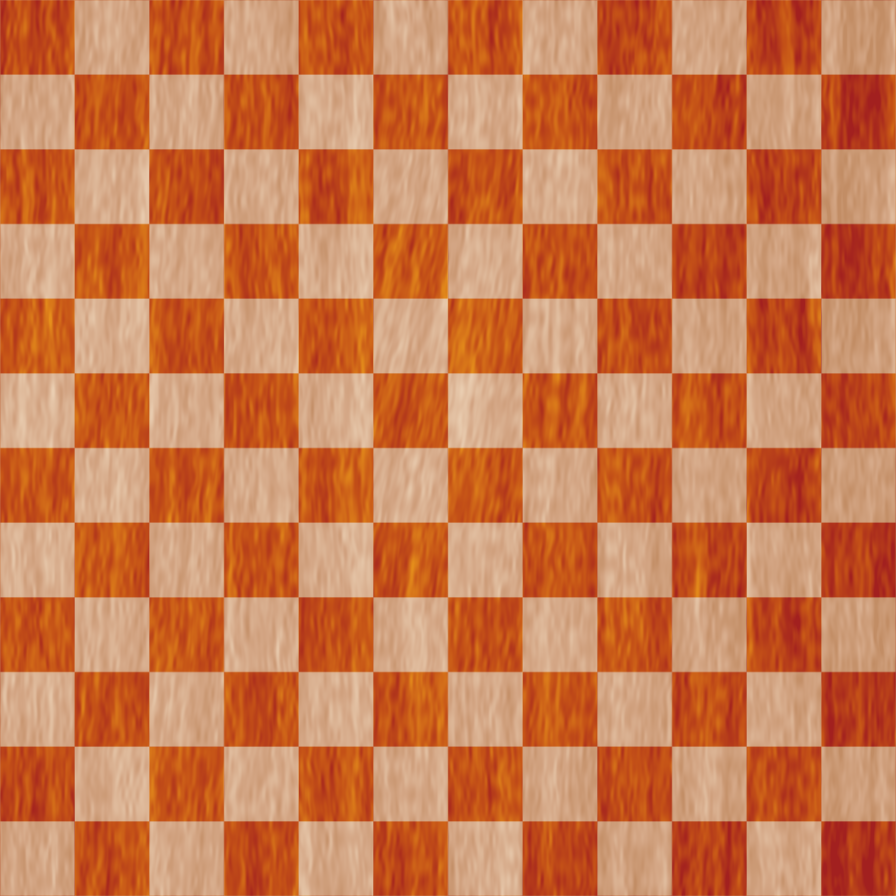
This pattern is drawn by a three.js fragment shader. Its source:

```glsl
// A 12 by 12 checkerboard of pale and red-orange wood veneer.
// Each column is one plank: stretched value noise gives streaks and short fibres,
// and the resulting tone picks a colour from a light or a dark wood ramp.
varying vec2 vUv;

float hash(vec2 p) {
  return fract(sin(dot(p, vec2(127.1, 311.7))) * 43758.5453);
}

float noise(vec2 p) {
  vec2 i = floor(p);
  vec2 f = fract(p);
  f = f * f * (3.0 - 2.0 * f);
  return mix(mix(hash(i), hash(i + vec2(1.0, 0.0)), f.x),
             mix(hash(i + vec2(0.0, 1.0)), hash(i + vec2(1.0, 1.0)), f.x), f.y);
}

// Bend the grain: a slight lean per plank, strongest near the centre.
vec2 grainSpace(vec2 uv, float plank) {
  float lean = 0.09 * (hash(vec2(plank, 4.0)) - 0.3);
  float knot = exp(-pow((plank - 5.4) / 0.9, 2.0));
  float bend = lean * uv.y + 0.11 * knot * smoothstep(0.25, 0.95, uv.y);
  float wobble = 0.006 * noise(vec2(uv.x * 14.0, uv.y * 9.0) + plank * 3.7)
               + 0.0025 * noise(uv * vec2(60.0, 45.0));
  return vec2(uv.x - bend + wobble + plank * 0.37, uv.y);
}

// Tone of the wood, centred on 0.5.
float woodTone(vec2 uv, float plank) {
  vec2 g = grainSpace(uv, plank);
  float boldness = mix(0.35, 0.85, hash(vec2(plank, 9.0)));
  float streaks = noise(g * vec2(75.0, 3.0)) - 0.5;
  float lines = noise(g * vec2(150.0, 9.0) + 31.0) - 0.5;
  float fibres = noise(g * vec2(270.0, 62.0) + 57.0) - 0.5;
  // Thin raised edges beside the fibres
  float relief = noise((g + vec2(0.0018, -0.001)) * vec2(210.0, 50.0))
               - noise(g * vec2(210.0, 50.0));
  return 0.5 + boldness * streaks + 0.5 * lines + 0.55 * fibres + 0.55 * relief;
}

// Three-stop ramp that continues past both ends.
vec3 ramp(vec3 low, vec3 middle, vec3 high, float t) {
  return t < 0.5 ? mix(low, middle, t * 2.0) : mix(middle, high, t * 2.0 - 1.0);
}

void main() {
  vec2 cell = floor(vUv * 12.0);
  float tone = woodTone(vUv, cell.x);

  // Uneven stain: golden left of centre, redder toward the right and corners
  vec2 away = vUv - vec2(0.33, 0.5);
  float stain = 0.12 - 0.75 * dot(away, away);
  float tileShift = 0.16 * (hash(cell + 20.0) - 0.5);
  tone = clamp(tone + stain + tileShift, -0.25, 1.3);

  vec3 paleWood = ramp(vec3(0.78, 0.58, 0.43), vec3(0.83, 0.65, 0.52),
                       vec3(0.88, 0.74, 0.62), tone + 0.06);
  vec3 redWood = ramp(vec3(0.68, 0.19, 0.11), vec3(0.77, 0.32, 0.09),
                      vec3(0.85, 0.47, 0.10), tone);

  // Checker with softened edges
  vec2 side = clamp(sin(vUv * 12.0 * 3.14159) / 0.035, -1.0, 1.0);
  float isRed = 0.5 - 0.5 * side.x * side.y;

  gl_FragColor = vec4(mix(paleWood, redWood, isRed), 1.0);
}
```
